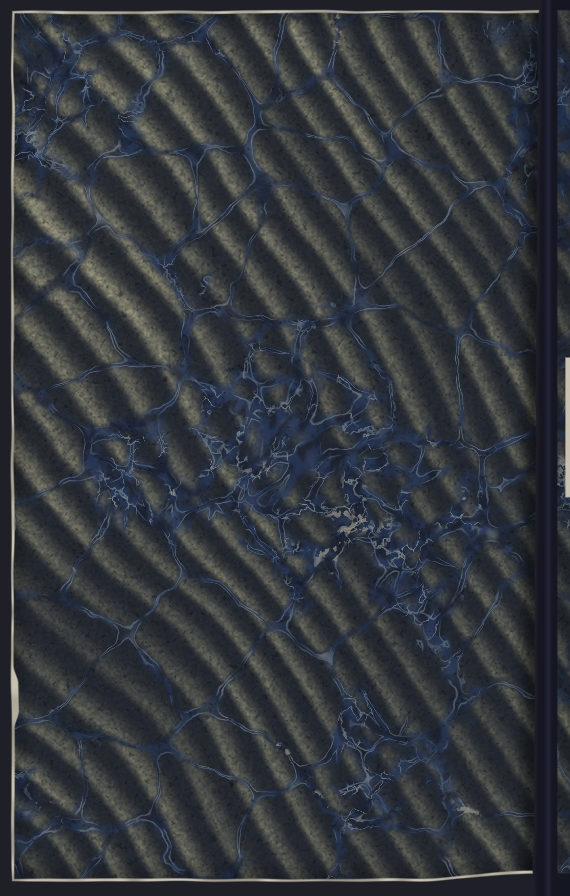
This texture is drawn by a Shadertoy shader. Its source:

```glsl
// Worn marbled book board: diagonal wavy shading under a net of blue veins.
// Asymmetric stripes give the waves, warped rounded Voronoi edges the veins,
// and a few edge distances lay out the cream rim, the gutter and the next board.

float hash21(vec2 p) {
    vec3 q = fract(p.xyx * 0.1031);
    q += dot(q, q.yzx + 33.33);
    return fract((q.x + q.y) * q.z);
}

vec2 hash22(vec2 p) {
    return vec2(hash21(p + 17.3), hash21(p + 71.9));
}

float noise(vec2 p) {
    vec2 i = floor(p), f = fract(p);
    f = f * f * (3.0 - 2.0 * f);
    return mix(mix(hash21(i), hash21(i + vec2(1, 0)), f.x),
               mix(hash21(i + vec2(0, 1)), hash21(i + vec2(1, 1)), f.x), f.y);
}

float fbm(vec2 p) {
    float sum = 0.0, amp = 0.53;
    for (int i = 0; i < 4; i++) {
        sum += amp * noise(p);
        p = mat2(1.6, 1.2, -1.2, 1.6) * p + 5.7;
        amp *= 0.5;
    }
    return sum;
}

// Distance to the nearest Voronoi edge, with a soft minimum rounding the cells
float edgeDistance(vec2 p, float sharpness) {
    vec2 cell = floor(p), f = fract(p), nearest = vec2(9.0), home = vec2(0.0);
    for (int y = -1; y <= 1; y++)
    for (int x = -1; x <= 1; x++) {
        vec2 g = vec2(x, y);
        vec2 r = g + hash22(cell + g) - f;
        if (dot(r, r) < dot(nearest, nearest)) { nearest = r; home = g; }
    }
    float sum = 1e-6;
    for (int y = -2; y <= 2; y++)
    for (int x = -2; x <= 2; x++) {
        vec2 g = home + vec2(x, y);
        vec2 r = g + hash22(cell + g) - f;
        if (x != 0 || y != 0)
            sum += exp(-sharpness * dot(0.5 * (nearest + r), normalize(r - nearest)));
    }
    return max(-log(sum) / sharpness, 0.0);
}

// Grainy ridges running down to the right, steeper toward the right side
vec3 waves(vec2 p) {
    float phase = 23.0 * (0.72 * p.x + 0.62 * p.y + 0.25 * p.x * p.x)
                + 1.0 * noise(p * 4.5) + 0.2 * fbm(p * 16.0);
    float f = fract(phase);
    float ridge = smoothstep(0.0, 0.3, f) * (1.0 - smoothstep(0.26, 0.95, f));
    float strength = mix(0.6, 1.0, hash21(vec2(floor(phase), 4.0)))
                   * mix(0.55, 1.1, noise(p * 7.0 + 3.0));
    float corner = smoothstep(0.75, 0.0, distance(p, vec2(0.08, 0.95)));
    float tone = pow(ridge, 1.6) * strength * (0.74 + 0.45 * corner) + 0.04 * corner;
    float grain = noise(p * 470.0) + noise(p.yx * 310.0 + p) - 1.0;
    tone += grain * (0.07 + 0.36 * tone);
    return mix(vec3(0.138, 0.155, 0.183), vec3(0.50, 0.495, 0.425), tone);
}

vec3 marbledPaper(vec2 p, float px) {
    vec3 col = waves(p);

    // Slender veins around open cells, with side branches in a few pools
    vec2 warp = vec2(fbm(p * 9.0), fbm(p * 9.0 + 40.0)) - 0.5;
    vec2 jag = vec2(fbm(p * 65.0), fbm(p * 65.0 + 20.0)) - 0.5;
    vec2 q = p + 0.07 * warp + 0.007 * jag;
    float pool = smoothstep(0.44, 0.7, fbm(p * 6.5 + 9.0));
    float branch = edgeDistance(q * 21.0 + 31.0, 25.0) / 21.0;
    float d = min(edgeDistance(q * 9.5 + 2.0, 22.0) / 9.5, branch + 0.022 * (1.0 - pool));
    float width = mix(0.0028, 0.0075, pool);
    float blue = 1.0 - smoothstep(0.0, 1.8 * width + px, d);
    float streak = smoothstep(0.3, 0.7, fbm(q * 95.0));
    vec3 ink = mix(vec3(0.10, 0.125, 0.19), vec3(0.15, 0.215, 0.35), streak);
    col = mix(col, ink, blue * mix(0.6, 0.85, pool));

    // Pale filaments: lace inside the pools, thin threads along the veins
    float lace = edgeDistance(q * 46.0 + jag, 45.0) / 46.0;
    float net = (1.0 - smoothstep(0.0, 0.0004 + px, lace)) * smoothstep(0.3, 0.8, blue);
    float wander = width * 0.8 * noise(p * 42.0 + 13.0);
    float thread = 1.0 - smoothstep(0.0, 0.0002 + px, abs(d - wander));
    float netBreaks = smoothstep(0.42, 0.62, noise(p * 38.0 + 7.0));
    float threadBreaks = smoothstep(0.3, 0.75, noise(p * 60.0 + 80.0));
    float pale = max(net * netBreaks * pool, 0.7 * thread * threadBreaks);
    vec3 foam = mix(vec3(0.32, 0.41, 0.51), vec3(0.62, 0.64, 0.61), noise(p * 100.0 + 5.0));
    col = mix(col, foam, 0.8 * pale);

    // Pits and rubbed spots
    vec2 turned = mat2(0.8, 0.6, -0.6, 0.8) * p;
    col *= 1.0 - 0.25 * smoothstep(0.8, 0.95, noise(turned * 330.0 + 11.0));
    float rubbed = smoothstep(0.82, 0.9, noise(p * 19.0 + 63.0)) * smoothstep(0.55, 0.65, fbm(turned * 150.0));
    return mix(col, vec3(0.62, 0.61, 0.54), 0.7 * rubbed * blue);
}

void mainImage(out vec4 fragColor, in vec2 fragCoord) {
    float px = 1.0 / iResolution.y;
    vec2 p = fragCoord * px;
    vec3 cream = vec3(0.78, 0.76, 0.69);
    float wobble = 0.002 * (noise(p * 25.0) - 0.5);

    // Distances inward from the sides of the board
    float left = p.x - 0.0135 + 0.004 * p.y * (1.0 - p.y) + wobble;
    float top = 0.988 - p.y + wobble;
    float bottom = p.y - 0.0165 - 0.008 * smoothstep(0.45, 0.6, p.x) + wobble;
    float right = 0.595 + 0.006 * p.y - p.x + wobble;
    float rim = min(left, min(top, bottom));

    // Dark surround, gutter sheen and the strip of the facing board
    vec3 col = mix(vec3(0.12, 0.12, 0.155), vec3(0.08, 0.085, 0.13), smoothstep(0.0, 0.006, -right));
    col += vec3(0.05, 0.055, 0.08) * exp(-pow((p.x - 0.612) / 0.003, 2.0));
    vec3 paper = marbledPaper(p, px);
    col = mix(col, paper * 0.9, smoothstep(-px, px, min(p.x - 0.622, min(top, bottom))));
    col = mix(col, cream, smoothstep(-px, px, min(p.x - 0.631, 0.078 - abs(p.y - 0.523))));

    // Board with its worn cream rim, widened by a chip on the left
    float chip = 0.005 * smoothstep(0.035, 0.015, abs(p.y - 0.222));
    float rimWidth = 0.002 + 0.0016 * noise(p * 14.0) + chip * step(left, 0.012);
    paper *= mix(0.55, 1.0, smoothstep(0.0, 0.025, right)) * mix(0.8, 1.0, smoothstep(0.0, 0.03, rim));
    vec3 board = mix(cream * mix(0.75, 1.05, noise(p * 60.0)), paper, smoothstep(-px, px, rim - rimWidth));
    col = mix(col, board, smoothstep(-px, px, min(rim, right)));
    fragColor = vec4(clamp(col, 0.0, 1.0), 1.0);
}
```
